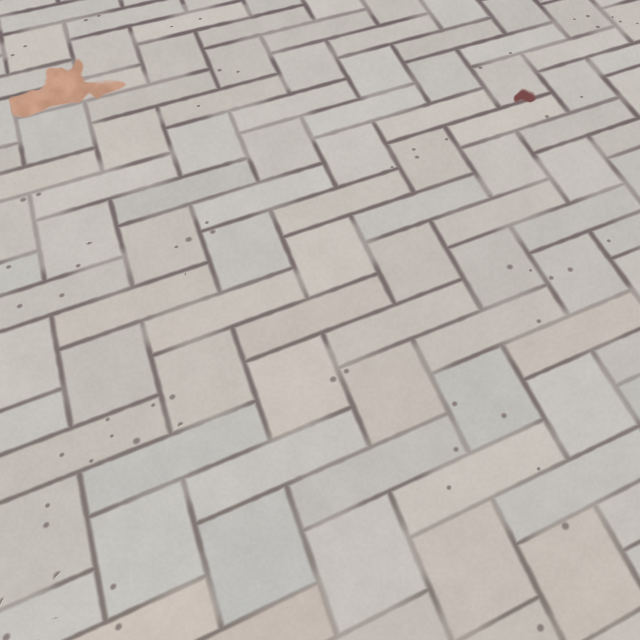
This texture is drawn by a WebGL 2 fragment shader. Its source:

```glsl
#version 300 es
precision highp float;
// Pale herringbone pavers in perspective, with soft worn joints, specks and fallen leaves.

#define FLAT_JOINT 0.0056    // soft half width of joints along the rows
#define UPRIGHT_JOINT 0.0074 // soft half width of joints across the rows
#define JOINT_DEPTH 0.94     // darkness of the deepest joints
#define BRICK_VARIATION 0.035
#define MOTTLE 0.035
#define GRAIN 0.018
#define SPECK_DENSITY 0.11

uniform vec2 u_resolution;
out vec4 fragColor;

const vec3 STONE = vec3(0.767, 0.750, 0.728);
const vec3 WARM_TINT = vec3(0.014, -0.004, -0.012);
const vec3 JOINT_FAR = vec3(0.43, 0.38, 0.39);
const vec3 JOINT_NEAR = vec3(0.50, 0.46, 0.44);
const vec3 SPECK = vec3(0.47, 0.42, 0.41);
const vec3 DRY_LEAF = vec3(0.77, 0.60, 0.51);
const vec3 RED_LEAF = vec3(0.47, 0.29, 0.29);

// Ground plane to canvas: diagonal step, depth step, origin.
const mat3 PERSPECTIVE = mat3(
    0.1259, 0.0087, 0.001,
    0.00625, 0.0337, -0.028,
    0.0456, 0.302, 1.0);

float hash(vec2 p) {
    vec3 q = fract(p.xyx * vec3(0.1031, 0.1030, 0.0973));
    q += dot(q, q.yzx + 33.33);
    return fract((q.x + q.y) * q.z);
}

float noise(vec2 p) {
    vec2 i = floor(p), f = fract(p);
    f = f * f * (3.0 - 2.0 * f);
    return mix(mix(hash(i), hash(i + vec2(1, 0)), f.x),
               mix(hash(i + vec2(0, 1)), hash(i + 1.0), f.x), f.y);
}

float fbm(vec2 p) {
    float sum = 0.0, weight = 0.5;
    for (int i = 0; i < 4; i++) {
        sum += weight * noise(p);
        p = p * 2.03 + 17.1;
        weight *= 0.5;
    }
    return sum;
}

// Origin (xy) and size (zw) of the 2:1 brick that covers a ground point.
vec4 herringbone(vec2 g) {
    vec2 cell = floor(g);
    float k = mod(cell.x - cell.y + 0.5, 4.0);
    if (k < 1.0) return vec4(cell, 2, 1);
    if (k < 2.0) return vec4(cell - vec2(1, 0), 2, 1);
    if (k < 3.0) return vec4(cell - vec2(0, 1), 1, 2);
    return vec4(cell, 1, 2);
}

// Capsule whose radius runs from ra to rb.
float taper(vec2 p, vec2 a, vec2 b, float ra, float rb) {
    vec2 ab = b - a;
    float t = clamp(dot(p - a, ab) / dot(ab, ab), 0.0, 1.0);
    return length(p - a - ab * t) - mix(ra, rb, t);
}

// Sparse small stains, gathered in patches.
float specks(vec2 g) {
    vec2 q = g * vec2(4.0, 3.0), id = floor(q);
    vec2 centre = 0.3 + 0.4 * vec2(hash(id + 3.7), hash(id + 9.2));
    float d = length((fract(q) - centre) * vec2(1.0, 0.75));
    float chance = SPECK_DENSITY * smoothstep(0.45, 0.85, noise(g * 0.7 + 5.0));
    float size = mix(0.12, 0.25, hash(id + 21.0));
    return step(hash(id), chance) * (1.0 - smoothstep(size * 0.3, size, d));
}

void main() {
    vec2 p = gl_FragCoord.xy / u_resolution;
    p.y = 1.0 - p.y; // measured downwards, from far to near

    // Ground coordinates, with their rate of change across the canvas.
    vec3 h = inverse(PERSPECTIVE) * vec3(p, 1.0);
    vec2 g = h.xy / h.z;
    g.y += g.x;
    vec2 gx = dFdx(g) * u_resolution.x, gy = dFdy(g) * u_resolution.y;
    vec2 rate = sqrt(gx * gx + gy * gy);

    // Stone faces
    vec4 brick = herringbone(g);
    float tone = hash(brick.xy + 40.0);
    vec3 color = STONE + BRICK_VARIATION * (tone - 0.5);
    color += WARM_TINT * (hash(brick.xy + 71.0) * 1.6 - 0.6) * (0.4 + p.y);
    color += MOTTLE * (fbm(p * 28.0) - 0.47) + GRAIN * (noise(p * 230.0) - 0.5);
    color = mix(color, SPECK, 0.75 * specks(g));

    // Joints, unevenly filled and paler towards the viewer
    vec2 local = g - brick.xy;
    vec2 edge = min(local, brick.zw - local) / rate;
    vec2 width = vec2(UPRIGHT_JOINT, FLAT_JOINT) * (0.82 + 0.36 * p.y);
    edge += 0.0012 * (noise(p * 90.0) - 0.5);
    vec2 line = 1.0 - smoothstep(width * 0.1, width, edge);
    float fill = mix(0.45, 1.0, smoothstep(0.2, 0.65, noise(g * 1.3 + 8.0)));
    float joint = max(line.x, line.y) * fill * JOINT_DEPTH;
    color = mix(color, mix(JOINT_FAR, JOINT_NEAR, p.y), joint);

    // Dry leaf: body, upper lobe and pointed tip
    vec2 q = p + 0.012 * (vec2(noise(p * 65.0), noise(p * 65.0 + 31.0)) - 0.5);
    float leaf = taper(q, vec2(0.035, 0.170), vec2(0.105, 0.135), 0.018, 0.023);
    leaf = min(leaf, taper(q, vec2(0.09, 0.13), vec2(0.122, 0.107), 0.02, 0.008));
    leaf = min(leaf, taper(q, vec2(0.10, 0.143), vec2(0.187, 0.134), 0.017, 0.004));
    vec3 leafColor = DRY_LEAF + 0.14 * (fbm(p * 55.0) - 0.47);
    color = mix(color, leafColor, 1.0 - smoothstep(-0.002, 0.003, leaf));

    // Small red leaf
    float scrap = taper(q, vec2(0.807, 0.155), vec2(0.825, 0.150), 0.006, 0.008);
    color = mix(color, RED_LEAF, 1.0 - smoothstep(-0.003, 0.003, scrap));

    fragColor = vec4(color, 1.0);
}
```
